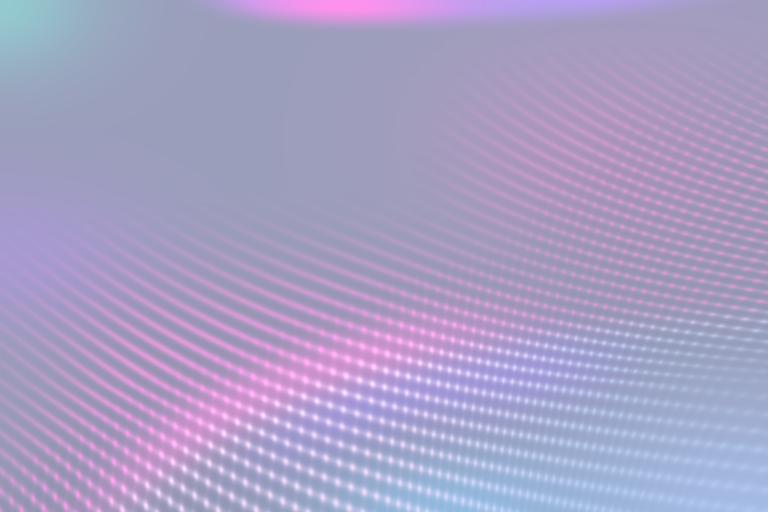
Give the GLSL for this background, as a Shadertoy shader.

```glsl
// A soft grey-lavender backdrop crossed by a wavy sheet of glowing dots.
// Two warped phases give the rows and columns of the sheet; Gaussian glows
// tint the backdrop and the dots, with a bright ribbon along the fold.

// Elliptical Gaussian falloff
float glow(vec2 p, vec2 centre, vec2 radius) {
    vec2 q = (p - centre) / radius;
    return exp(-dot(q, q));
}

// Smooth periodic ridge peaking at whole phases
float ridge(float phase, float sharpness) {
    float s = sin(3.14159 * phase);
    return exp(-sharpness * s * s);
}

// Row index: steep at the left, flattening rightwards, lifted at upper right
float rowPhase(vec2 p) {
    float depth = 1.35 * p.y - 0.8 * pow(abs(p.y - 0.58), 3.0) * sign(p.y - 0.58);
    float sweep = 0.52 * atan(p.x / 0.58);
    float d = p.x - 0.75;
    float rightward = 0.5 * (d + sqrt(d * d + 0.03)) - 0.13;
    return 24.0 * (depth - sweep - 1.3 * rightward * max(0.75 - p.y, 0.0));
}

// Column index: tight at the left, wider and slanted at the right
float columnPhase(vec2 p) {
    float slant = 18.0 * p.y * smoothstep(0.7, 1.45, p.x);
    return p.x * (48.0 - 8.0 * p.x) + slant + 3.0 * p.y;
}

vec3 backdrop(vec2 p, float fold, float ribbon) {
    vec3 col = vec3(0.605, 0.62, 0.73);
    col = mix(col, vec3(0.68, 0.60, 0.86), 0.7 * glow(p, vec2(0.02, 0.50), vec2(0.28, 0.15)));
    col = mix(col, vec3(0.57, 0.84, 0.84), 0.8 * glow(p, vec2(-0.02, 0.0), vec2(0.20, 0.14)));
    col = mix(col, vec3(0.76, 0.59, 0.78), 0.5 * glow(p, vec2(1.16, 0.27), vec2(0.36, 0.22)));
    col = mix(col, vec3(0.67, 0.61, 0.77), 0.4 * glow(p, vec2(1.5, 0.08), vec2(0.5, 0.15)));

    // Cool light under the fold
    col = mix(col, vec3(0.66, 0.75, 0.91), 0.95 * glow(p, vec2(1.45, 1.0), vec2(0.5, 0.24)));
    col = mix(col, vec3(0.60, 0.79, 0.94), 0.8 * glow(p, vec2(0.87, 1.0), vec2(0.27, 0.11)));
    float violet = exp(-pow((fold - 0.09) / 0.075, 2.0));
    violet *= smoothstep(0.35, 0.7, p.x) * smoothstep(1.32, 1.0, p.x);
    col = mix(col, vec3(0.66, 0.62, 0.92), 0.75 * violet);
    col = mix(col, vec3(0.91, 0.60, 0.86), 0.7 * ribbon);

    // Luminous crest hanging from the top edge
    float crest = 0.053 - 0.33 * pow(min(p.x - 0.70, 0.0), 2.0)
                - 0.085 * pow(max(p.x - 0.70, 0.0), 2.0);
    float crestMask = smoothstep(0.016, -0.04, p.y - crest);
    crestMask *= smoothstep(0.32, 0.52, p.x) * smoothstep(1.55, 1.15, p.x);
    vec3 crestColor = mix(vec3(0.71, 0.63, 0.94), vec3(1.0, 0.57, 0.93),
                          glow(p, vec2(0.67, 0.015), vec2(0.20, 0.07)));
    return mix(col, crestColor, crestMask);
}

// Where the sheet shows, and how strongly
float sheetStrength(vec2 p) {
    float lower = smoothstep(0.38, 0.74, p.y + 0.04 * p.x);
    lower *= mix(0.25, 1.0, smoothstep(0.0, 0.3, p.x + 0.8 * max(p.y - 0.75, 0.0)));
    float upper = 0.85 * smoothstep(0.75, 1.25, p.x) * smoothstep(0.04, 0.38, p.y);
    float strength = max(lower, upper);
    strength *= 1.0 - 0.8 * glow(p, vec2(1.48, 0.75), vec2(0.23, 0.10));
    return strength * (1.0 - 0.65 * glow(p, vec2(1.5, 0.98), vec2(0.40, 0.2)));
}

void mainImage(out vec4 fragColor, in vec2 fragCoord) {
    // Height units, measured down from the top left
    vec2 p = fragCoord / iResolution.y;
    p.y = 1.0 - p.y;

    // Signed distance below the curved fold, and the ribbon of light along it
    float bend = 0.35 * exp(-2.4 * (p.x - 0.25));
    float fold = (p.y - 0.58 - bend) / sqrt(1.0 + 5.8 * bend * bend);
    float ribbon = exp(-pow(fold / 0.06, 2.0));
    ribbon *= smoothstep(0.05, 0.42, p.x) * smoothstep(1.15, 0.7, p.x);
    vec3 col = backdrop(p, fold, ribbon);

    // Rows break into separate dots towards the lower right
    float dotted = smoothstep(0.82, 1.02, p.y + 0.45 * p.x + 0.5 * max(p.x - 0.95, 0.0));
    float row = ridge(rowPhase(p), 2.4);
    float beads = ridge(columnPhase(p), 1.9);
    float strength = sheetStrength(p);
    float sheet = row * mix(0.85, beads, 0.85 * dotted) * strength;

    // Shade the gaps, then tint the dots from pink to white and pale blue
    col -= 0.05 * (1.0 - row) * strength;
    vec3 dotColor = mix(vec3(0.90, 0.61, 0.83), vec3(1.0, 0.60, 0.92),
                        exp(-pow(fold / 0.2, 2.0)) * smoothstep(1.2, 0.7, p.x));
    float below = smoothstep(-0.02, 0.07, fold);
    dotColor = mix(dotColor, vec3(0.97, 0.87, 1.0), below);
    dotColor = mix(dotColor, vec3(0.75, 0.84, 0.98),
                   below * smoothstep(0.75, 1.25, p.x + 0.6 * (p.y - 0.8)));
    dotColor += 0.12 * ribbon * dotted;
    col = mix(col, dotColor, sheet);

    fragColor = vec4(clamp(col, 0.0, 1.0), 1.0);
}
```
